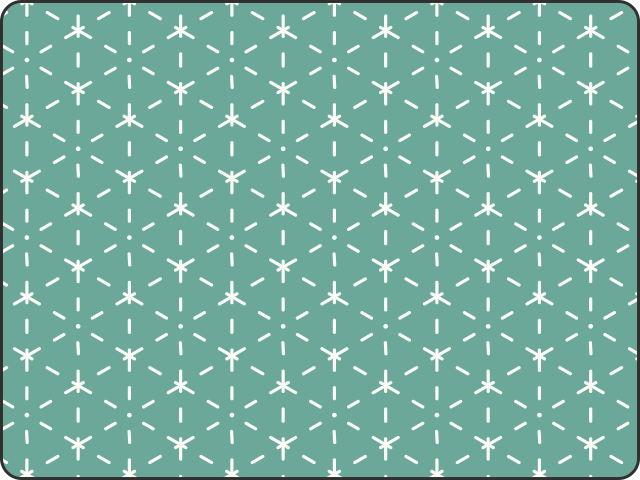
A WebGL 1 fragment shader for this pattern:

```glsl
precision highp float;
uniform vec2 u_resolution;

float segment(vec2 p, vec2 a, vec2 b) {
  vec2 ab = b - a;
  return length(p - a - ab * clamp(dot(p - a, ab) / dot(ab, ab), 0.0, 1.0));
}

float roundedBox(vec2 p, vec2 halfSize, float radius) {
  vec2 q = abs(p) - halfSize + radius;
  return length(max(q, 0.0)) + min(max(q.x, q.y), 0.0) - radius;
}

float coverage(float dist, float pixel) {
  return clamp(0.5 - dist / pixel, 0.0, 1.0);
}

// Offset from the nearest hexagon centre; hexagon sides have length 1
vec2 hexCell(vec2 p) {
  vec2 period = vec2(sqrt(3.0), 3.0);
  vec2 a = mod(p + 0.5 * period, period) - 0.5 * period;
  vec2 b = mod(p, period) - 0.5 * period;
  return dot(a, a) < dot(b, b) ? a : b;
}

// Mirror the hexagon into the wedge beside its upward spoke
vec2 foldSixfold(vec2 p) {
  vec2 mirror = vec2(0.8660254, -0.5);
  p = abs(p);
  p -= 2.0 * max(dot(p, mirror), 0.0) * mirror;
  return vec2(abs(p.x), p.y);
}

float stitches(vec2 p) {
  vec2 cell = hexCell(p);

  // The stitch below each centre leans slightly
  if (abs(cell.x) < 0.1 && abs(cell.y + 0.37) < 0.17) {
    cell.x += 0.05 * (cell.y + 0.37);
  }

  vec2 q = foldSixfold(cell);
  vec2 corner = vec2(0.0, 1.0);
  vec2 side = vec2(0.8660254, -0.5);

  // Spoke: free stitch, then the long arm of the star
  float d = segment(q, vec2(0.0, 0.277), vec2(0.0, 0.463));
  d = min(d, segment(q, vec2(0.0, 0.757), corner));

  // Side: short arm of the star, then half of the middle stitch
  d = min(d, segment(q, corner, corner + 0.1 * side));
  d = min(d, segment(q, corner + 0.397 * side, corner + 0.5 * side));

  float centreDot = length(q) - 0.039;
  return min(d - 0.0268, centreDot);
}

void main() {
  vec2 uv = gl_FragCoord.xy / u_resolution.y;
  float pixel = 1.0 / u_resolution.y;
  float sideLength = 0.1233;

  vec3 cloth = vec3(0.42, 0.66, 0.60);
  vec3 thread = vec3(0.99, 0.99, 0.97);
  vec3 border = vec3(0.19);

  float stitch = stitches((uv - vec2(0.056, 0.875)) / sideLength) * sideLength;
  vec3 color = mix(cloth, thread, coverage(stitch, pixel));

  // Rounded frame
  vec2 halfSize = 0.5 * vec2(u_resolution.x / u_resolution.y, 1.0);
  float frame = roundedBox(uv - halfSize, halfSize, 0.045);
  color = mix(border, color, coverage(frame + 0.0062, pixel));
  color = mix(vec3(1.0), color, coverage(frame, pixel));

  gl_FragColor = vec4(color, 1.0);
}
```
